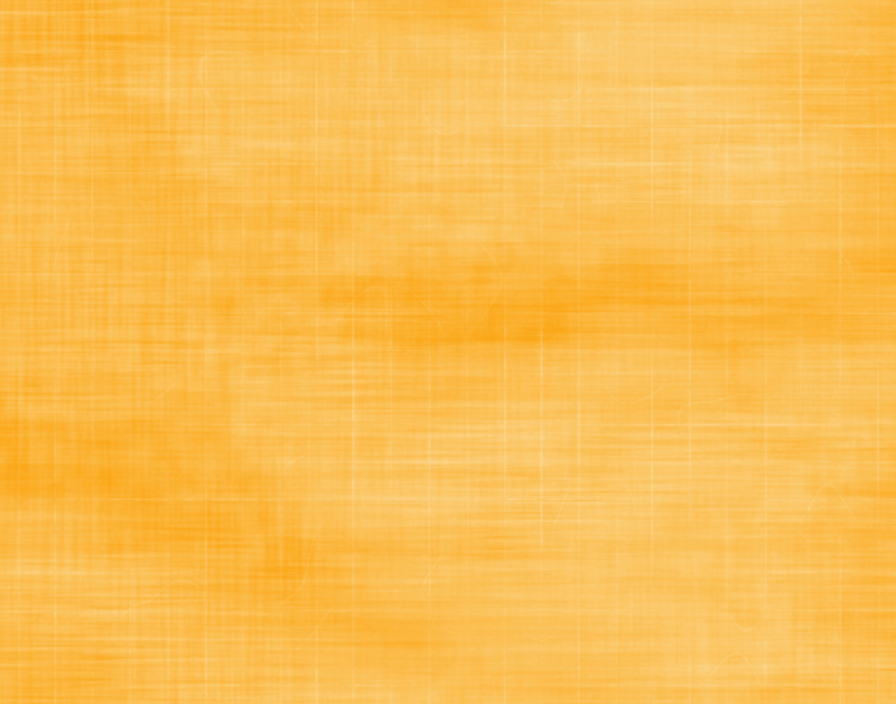
Reproduce this texture procedurally as a Shadertoy shader.

```glsl
// Worn amber paper with a fine brushed horizontal grain and a faint, patchy pale grid.
// Stretched layers of gradient noise add up to one tone, which picks a colour
// between deep orange and pale straw.

const vec3 DEEP_AMBER = vec3(0.984, 0.660, 0.100);
const vec3 PALE_STRAW = vec3(0.984, 0.830, 0.530);

const float BASE_TONE = 0.500;
const float STAIN = 0.46;          // broad cloudy patches
const float STREAK = 0.14;         // long horizontal bands
const float FIBRE = 0.19;          // fine brushed lines
const float DASH = 0.09;           // dark broken fibres
const float WEAVE = 0.17;          // vertical threads, mostly at the left
const float MOTTLE = 0.19;         // small worn blotches
const float GRAIN = 0.06;
const float GRID_TONE = 0.25;
const float GRID_STEP = 0.053;     // in canvas heights
const float GRID_HALF_WIDTH = 0.0018;
const float SCRATCH_TONE = 0.13;

float hash(vec2 p) {
    vec3 q = fract(p.xyx * 0.1031);
    q += dot(q, q.yzx + 33.33);
    return fract((q.x + q.y) * q.z);
}

float cornerSlope(vec2 cell, vec2 offset) {
    float angle = 6.2832 * hash(cell);
    return dot(vec2(cos(angle), sin(angle)), offset);
}

// Gradient noise, roughly -0.7 to 0.7
float noise(vec2 p) {
    vec2 i = floor(p), f = p - i;
    vec2 u = f * f * f * (f * (f * 6.0 - 15.0) + 10.0);
    vec2 e = vec2(1.0, 0.0);
    float low = mix(cornerSlope(i, f), cornerSlope(i + e, f - e), u.x);
    float high = mix(cornerSlope(i + e.yx, f - e.yx), cornerSlope(i + 1.0, f - 1.0), u.x);
    return mix(low, high, u.y);
}

float fbm(vec2 p) {
    float sum = 0.0, gain = 1.0;
    for (int i = 0; i < 4; i++) {
        sum += gain * noise(p);
        p = p * 2.03 + 17.3;
        gain *= 0.48;
    }
    return sum;
}

// One family of parallel lines, each with its own strength and worn gaps
float gridLines(float across, float along, float seed, float pixel) {
    float id = floor(across / GRID_STEP);
    float centre = (id + 0.5 + 0.08 * (hash(vec2(id, seed)) - 0.5)) * GRID_STEP;
    float d = abs(across - centre);
    float line = 1.0 - smoothstep(0.0, GRID_HALF_WIDTH + pixel, d);
    float strength = mix(0.45, 1.0, hash(vec2(id + 31.0, seed)));
    float wear = mix(0.2, 1.0, smoothstep(-0.3, 0.25, noise(vec2(along * 3.5, id * 7.31 + seed))));
    float flecks = 0.85 + 0.9 * noise(vec2(along * 50.0, id * 3.17 + seed));
    return line * strength * wear * flecks;
}

void mainImage(out vec4 fragColor, in vec2 fragCoord) {
    float pixel = 1.0 / iResolution.y;
    vec2 p = fragCoord * pixel;
    float aspect = iResolution.x * pixel;

    // Broad stains, with a longer dark tail and deeper colour at the sides
    vec2 warp = 0.05 * vec2(noise(p * 5.0), noise(p * 5.0 + 40.0));
    float stain = fbm((p + warp) * vec2(2.0, 4.0) + vec2(3.7, 8.2));
    stain -= 0.55 * stain * stain;
    float tone = BASE_TONE + STAIN * stain;
    tone -= 0.11 * (1.0 - smoothstep(0.0, 0.5, p.x));
    tone -= 0.12 * smoothstep(aspect - 0.16, aspect, p.x);
    tone += 0.07 * smoothstep(0.4, 0.8, p.x);

    // Horizontal brushing, from wide bands to long, straight hair-fine fibres
    float streak = noise(p * vec2(1.2, 24.0) + 5.0) + 0.9 * noise(p * vec2(2.0, 66.0) + 19.0);
    float fibre = noise(p * vec2(3.5, 135.0) + 61.0) + 0.9 * noise(p * vec2(9.0, 190.0) + 83.0);
    float fibreGate = 0.9 + 0.9 * noise(p * vec2(2.5, 5.0) + 9.0);
    tone += STREAK * streak + FIBRE * fibre * fibreGate;
    float dash = smoothstep(0.15, 0.45, noise(p * vec2(11.0, 175.0) + 29.0));
    tone -= DASH * dash * fibreGate;

    // Vertical threads, blotches and tooth of the paper
    float weave = noise(p * vec2(150.0, 7.0) + 27.0) + 0.6 * noise(p * vec2(70.0, 5.0) + 71.0);
    weave += 0.5 * noise(p * vec2(55.0, 20.0) + 33.0);
    float weaveGate = mix(0.5, 1.0, 1.0 - smoothstep(0.2, 0.8, p.x));
    weaveGate *= 0.9 + 1.0 * noise(p * 4.5 + 22.0);
    tone += WEAVE * weave * weaveGate;
    float mottle = noise(p * vec2(16.0, 15.0) + 13.0) + 0.7 * noise(p * vec2(42.0, 36.0) + 47.0);
    tone += MOTTLE * mottle * smoothstep(-0.2, 0.35, noise(p * 4.0 + 53.0));
    tone += GRAIN * (noise(p * vec2(120.0, 140.0) + 7.0) + noise(p * vec2(190.0, 170.0) + 3.0));

    // Pale grid
    float grid = max(gridLines(p.x, p.y, 3.0, pixel), 0.85 * gridLines(p.y, p.x, 11.0, pixel));
    tone += GRID_TONE * grid;

    // Sparse short scratches along the zero line of a slow noise
    float crease = abs(noise(p * vec2(10.0, 7.0) + 91.0));
    float scratch = 1.0 - smoothstep(0.0, 0.012 + 6.0 * pixel, crease);
    tone += SCRATCH_TONE * scratch * smoothstep(0.1, 0.35, noise(p * 8.0 + 37.0));

    fragColor = vec4(mix(DEEP_AMBER, PALE_STRAW, clamp(tone, 0.0, 1.0)), 1.0);
}
```
